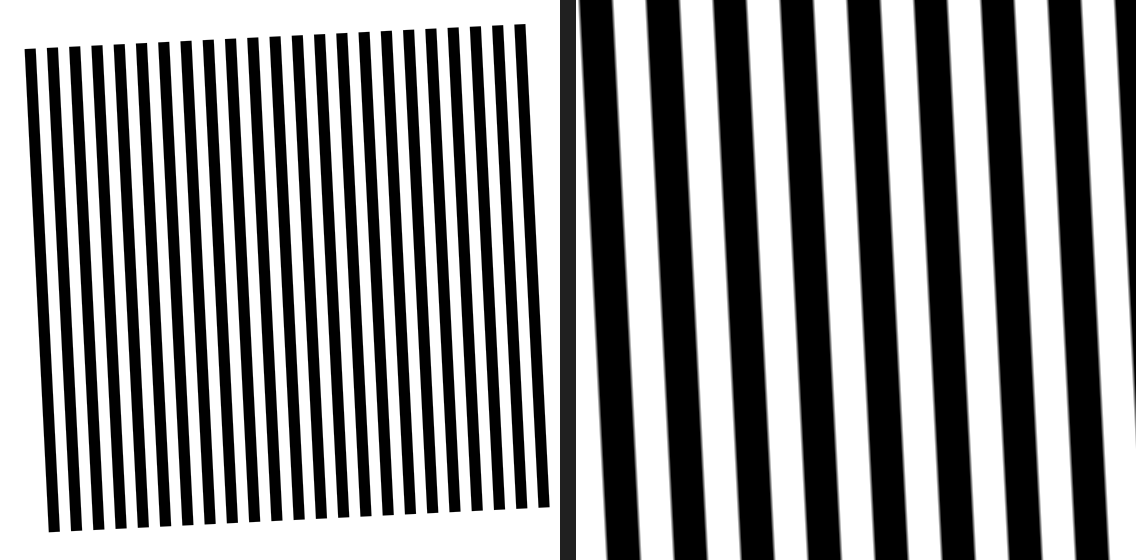
Left, the full canvas; right, a detail of the centre.
Reproduce this pattern procedurally as a three.js fragment shader.

```glsl
// Draws a slightly turned block of evenly spaced black bars on white.
#define BAR_COUNT 23.0
#define PERIOD 0.0398
#define BAR_WIDTH 0.0199
#define BAR_LENGTH 0.864
#define CENTER vec2(0.5127, 0.5033)
#define TILT 0.05
#define EDGE 0.00195
#define INK vec3(0.0)
#define PAPER vec3(1.0)

varying vec2 vUv;

// Coordinates along axes turned counterclockwise by the angle
vec2 toTurnedAxes(vec2 p, float angle) {
  float c = cos(angle);
  float s = sin(angle);
  return vec2(c * p.x + s * p.y, c * p.y - s * p.x);
}

// Soft coverage of an interval centered on zero
float intervalCoverage(float x, float halfWidth) {
  return clamp(0.5 + (halfWidth - abs(x)) / EDGE, 0.0, 1.0);
}

void main() {
  vec2 p = toTurnedAxes(vUv - CENTER, TILT);

  // Offset from the nearest bar, limited to the bars in the block
  float lastBar = 0.5 * (BAR_COUNT - 1.0);
  float bar = clamp(floor(p.x / PERIOD + 0.5), -lastBar, lastBar);
  float offset = p.x - bar * PERIOD;

  float ink = intervalCoverage(offset, 0.5 * BAR_WIDTH)
            * intervalCoverage(p.y, 0.5 * BAR_LENGTH);
  gl_FragColor = vec4(mix(PAPER, INK, ink), 1.0);
}
```
